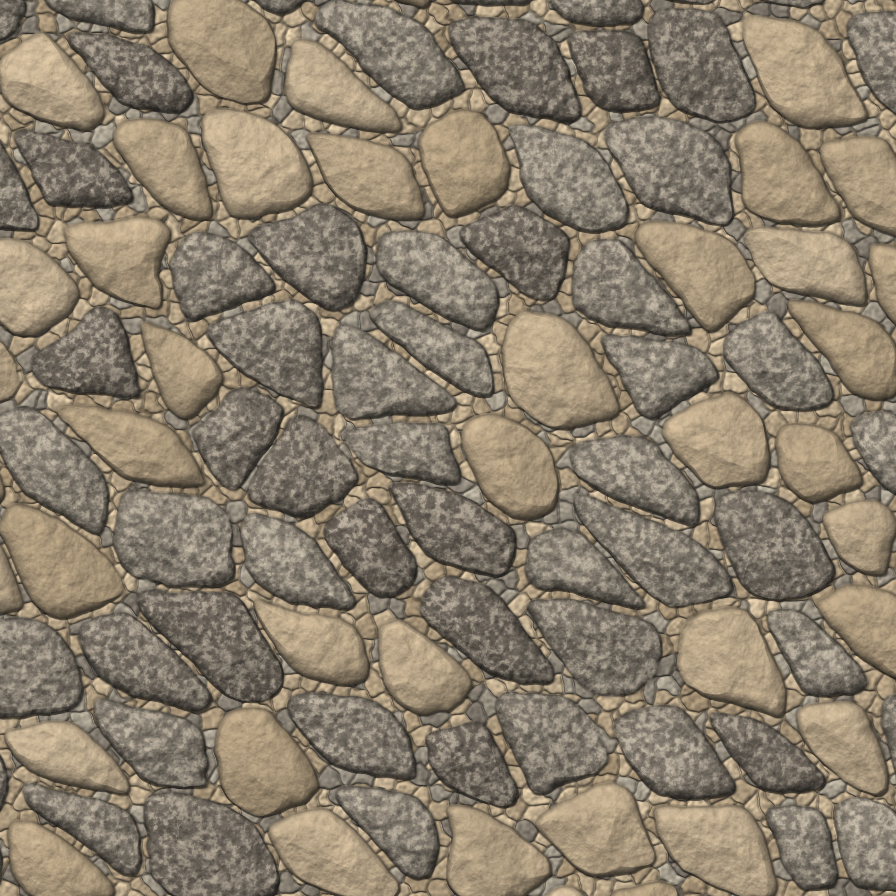
Reproduce this texture procedurally as a WebGL 2 fragment shader.

```glsl
#version 300 es
precision highp float;
// Cobbled ground: rounded tan and grey stones bedded in small pebbles.
uniform vec2 u_resolution;
out vec4 fragColor;

const float STONES_ACROSS = 9.2;
const float PEBBLES_PER_STONE = 5.2;

struct Cell {
  float edge;  // rounded distance to the cell border
  vec2 id;
  vec2 local;  // position relative to the cell centre
};

float hash(vec2 p) {
  vec3 q = fract(vec3(p.xyx) * 0.1031);
  q += dot(q, q.yzx + 33.33);
  return fract((q.x + q.y) * q.z);
}

vec2 hash2(vec2 p) {
  return vec2(hash(p + 17.3), hash(p + 71.9));
}

float noise(vec2 p) {
  vec2 i = floor(p), f = fract(p);
  f = f * f * (3.0 - 2.0 * f);
  return mix(mix(hash(i), hash(i + vec2(1, 0)), f.x),
             mix(hash(i + vec2(0, 1)), hash(i + vec2(1, 1)), f.x), f.y);
}

float fbm(vec2 p) {
  float sum = 0.0, amp = 0.53;
  for (int i = 0; i < 4; i++) {
    sum += amp * noise(p);
    p = mat2(1.6, 1.2, -1.2, 1.6) * p + 9.7;
    amp *= 0.5;
  }
  return sum;
}

vec2 cellCentre(vec2 id, float jitter) {
  return id + 0.5 + jitter * (hash2(id) - 0.5);
}

// Voronoi cell whose corners are rounded by a smooth minimum.
Cell findCell(vec2 p, float jitter, float sharpness) {
  vec2 base = floor(p), id = base, centre = base;
  float nearest = 1e3;
  for (int y = -1; y <= 1; y++)
    for (int x = -1; x <= 1; x++) {
      vec2 n = base + vec2(x, y), c = cellCentre(n, jitter);
      float d = dot(p - c, p - c);
      if (d < nearest) { nearest = d; id = n; centre = c; }
    }
  float sum = 0.0;
  for (int y = -2; y <= 2; y++)
    for (int x = -2; x <= 2; x++) {
      if (x == 0 && y == 0) continue;
      vec2 c = cellCentre(id + vec2(x, y), jitter);
      float d = dot(0.5 * (c + centre) - p, normalize(c - centre));
      sum += exp(-sharpness * d);
    }
  return Cell(-log(sum) / sharpness, id, p - centre);
}

// Sheared rows keep the stones from lining up in a grid.
Cell stoneCell(vec2 p) {
  vec2 warp = vec2(noise(p * 1.7), noise(p * 1.7 + 40.0)) - 0.5;
  vec2 ripple = vec2(noise(p * 8.0 + 5.0), noise(p * 8.0 + 60.0)) - 0.5;
  return findCell(p + vec2(0.5 * p.y, 0) + 0.14 * warp + 0.03 * ripple, 0.62, 14.0);
}

Cell pebbleCell(vec2 p) {
  return findCell(p * PEBBLES_PER_STONE + 0.25 * noise(p * 12.0), 0.95, 22.0);
}

float gapWidth(vec2 id) { return mix(0.01, 0.075, hash(id + 5.5)); }

float isTan(vec2 id) { return step(0.59, hash(id + 31.0)); }

float dome(float d, float width) {
  float t = 1.0 - clamp(d / width, 0.0, 1.0);
  return 1.0 - t * t * t;
}

// Domed stone, cut by a few sloping planes and roughened.
float stoneHeight(Cell s, vec2 p) {
  float h = 0.14 * dome(s.edge - gapWidth(s.id), 0.24);
  for (int i = 0; i < 3; i++) {
    float a = 6.2832 * hash(s.id + 3.7 * float(i));
    h = min(h, 0.17 - 0.3 * max(dot(s.local, vec2(cos(a), sin(a))) - 0.06, 0.0));
  }
  return 0.03 + h + mix(0.06, 0.045, isTan(s.id)) * fbm(p * 8.0);
}

float relief(vec2 p) {
  Cell s = stoneCell(p);
  float pebble = 0.022 * dome(pebbleCell(p).edge - 0.02, 0.24) + 0.01 * noise(p * 28.0);
  float gap = gapWidth(s.id);
  return mix(pebble, stoneHeight(s, p), smoothstep(gap - 0.012, gap + 0.012, s.edge));
}

// Thin lines where a noise field crosses its middle value.
float vein(vec2 p, float width) {
  return 1.0 - smoothstep(0.0, width, abs(noise(p + 0.8 * fbm(p * 1.3)) - 0.5));
}

vec3 stoneColour(vec2 id, vec2 p) {
  float tone = hash(id + 12.0), grain = fbm(p * 20.0), blotch = fbm(p * 2.5 + 8.0);
  vec3 sand = mix(vec3(0.62, 0.55, 0.445), vec3(0.70, 0.63, 0.525), tone);
  sand *= 0.83 + 0.16 * blotch + 0.2 * grain;
  vec3 grey = mix(vec3(0.40, 0.37, 0.335), vec3(0.54, 0.51, 0.46), tone);
  grey *= 0.66 + 0.66 * grain;
  // Pale frosting and mineral veins
  float frost = smoothstep(0.46, 0.72, grain) * (0.2 + 0.5 * blotch);
  float veins = max(vein(p * 3.0 + 7.0 * hash(id), 0.05), 0.7 * vein(p * 6.0 + 30.0, 0.07));
  float pale = max(frost, 0.5 * veins * smoothstep(0.3, 0.55, grain));
  return mix(mix(grey, vec3(0.72, 0.68, 0.61), pale), sand, isTan(id));
}

vec3 pebbleColour(vec2 id, vec2 p) {
  float tone = hash(id + 3.0);
  vec3 sand = mix(vec3(0.58, 0.51, 0.41), vec3(0.73, 0.66, 0.55), tone);
  vec3 grey = mix(vec3(0.45, 0.42, 0.38), vec3(0.62, 0.59, 0.53), tone);
  return mix(sand, grey, step(0.7, hash(id + 90.0))) * (0.88 + 0.26 * noise(p * 26.0));
}

void main() {
  vec2 p = gl_FragCoord.xy / min(u_resolution.x, u_resolution.y) * STONES_ACROSS + 20.0;
  Cell s = stoneCell(p), b = pebbleCell(p);
  float gap = gapWidth(s.id);

  // Surface colour with shade in the crevices
  vec3 pebble = pebbleColour(b.id, p) * mix(0.68, 1.0, smoothstep(0.0, 0.1, b.edge));
  pebble *= mix(1.0, 0.8, smoothstep(gap - 0.03, gap, s.edge));
  vec3 stone = stoneColour(s.id, p) * mix(0.75, 1.0, smoothstep(gap, gap + 0.05, s.edge));
  vec3 colour = mix(pebble, stone, smoothstep(gap - 0.012, gap + 0.012, s.edge));

  // Light from the upper left
  float e = 0.014, h = relief(p);
  vec2 slope = vec2(relief(p + vec2(e, 0)) - h, relief(p + vec2(0, e)) - h) / e;
  vec3 normal = normalize(vec3(-slope, 1.0));
  float light = max(dot(normal, normalize(vec3(-0.3, 0.5, 0.8))), 0.0);
  fragColor = vec4(colour * (0.5 + 0.7 * light), 1.0);
}
```
